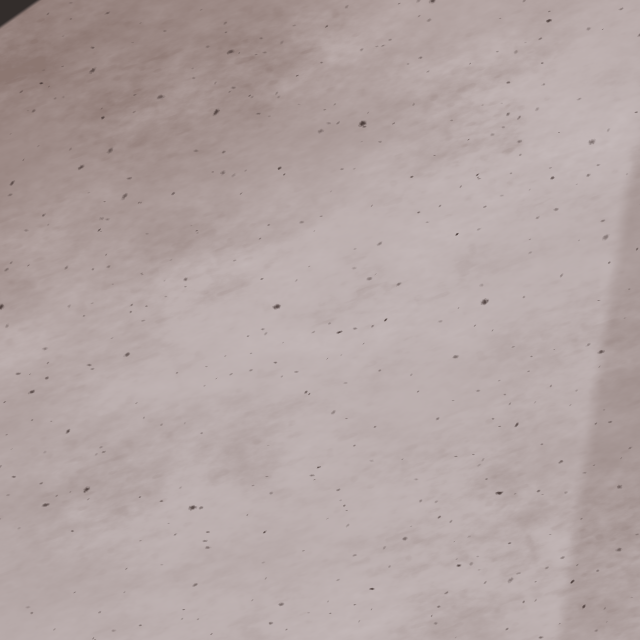
Reproduce this texture procedurally as a Shadertoy shader.

```glsl
// Weathered pale concrete seen at an angle: broad slanted stains and fine grain
// from stretched value noise, slanted pits scattered on jittered grids, a soft
// shadow down the right side and a dark bar across the upper left corner.

#define SLANT 0.33
#define STAIN_DEPTH 0.62
#define MOTTLE_DEPTH 0.40
#define GRAIN_DEPTH 0.18
#define FALLOFF_DEPTH 0.86
#define SHADOW_DEPTH 0.38
#define LIGHT_STONE vec3(0.760, 0.714, 0.714)
#define DARK_STONE vec3(0.570, 0.500, 0.485)
#define PIT_COLOR vec3(0.270, 0.215, 0.205)
#define BAR_COLOR vec3(0.200, 0.175, 0.170)

float hash(vec2 p) {
    vec3 q = fract(vec3(p.xyx) * 0.1031);
    q += dot(q, q.yzx + 33.33);
    return fract((q.x + q.y) * q.z);
}

mat2 rotation(float angle) {
    float c = cos(angle), s = sin(angle);
    return mat2(c, -s, s, c);
}

// Value noise in the range -1 to 1
float noise(vec2 p) {
    vec2 cell = floor(p), f = fract(p);
    f = f * f * (3.0 - 2.0 * f);
    float low = mix(hash(cell), hash(cell + vec2(1, 0)), f.x);
    float high = mix(hash(cell + vec2(0, 1)), hash(cell + vec2(1, 1)), f.x);
    return 2.0 * mix(low, high, f.y) - 1.0;
}

float fbm(vec2 p) {
    float sum = 0.0, amplitude = 0.5;
    for (int i = 0; i < 5; i++) {
        sum += amplitude * noise(p);
        p = rotation(0.25) * p * 2.03 + 17.3;
        amplitude *= 0.5;
    }
    return sum;
}

// Soft elliptical pits, at most one per cell; returns coverage
float pits(vec2 p, float cells, float chance, float minRadius, float maxRadius) {
    vec2 cell = floor(p * cells);
    vec2 center = 0.2 + 0.6 * vec2(hash(cell + 3.1), hash(cell + 71.7));
    float size = hash(cell + 131.3);
    float radius = mix(minRadius, maxRadius, size * size);
    vec2 d = (fract(p * cells) - center) / cells;
    d = rotation(0.9 * (hash(cell + 211.9) - 0.35)) * d;
    d.y *= 1.4 + 0.9 * hash(cell + 307.1);
    float dist = length(d) + 0.25 * radius * noise(p * 420.0);
    float depth = mix(0.4, 1.0, hash(cell + 401.3));
    return step(hash(cell + 503.9), chance) * depth
         * smoothstep(1.5 * radius, 0.1 * radius, dist);
}

void mainImage(out vec4 fragColor, in vec2 fragCoord) {
    vec2 uv = fragCoord / iResolution.xy;
    float pixel = 1.0 / iResolution.y;
    vec2 along = rotation(SLANT) * uv + 4.0;

    // Light fades toward the upper left
    float tone = 0.91 - FALLOFF_DEPTH * smoothstep(-0.15, 0.95, 0.8 * uv.y - 0.7 * uv.x);

    // Broad stains, drawn out along the slant
    vec2 warp = 0.05 * vec2(fbm(along * 5.0), fbm(along * 5.0 + 9.0));
    vec2 stained = along + warp;
    tone += STAIN_DEPTH * 0.6 * fbm(stained * vec2(2.4, 7.0));

    // Mottling, strongest in scattered patches
    float patchiness = 0.7 + 0.5 * noise(along * vec2(4.0, 7.0) + 50.0);
    tone += MOTTLE_DEPTH * 0.7 * fbm(stained * vec2(11.0, 27.0) + 31.0) * patchiness;

    // Fine grain and faint worn flecks
    tone += GRAIN_DEPTH * fbm(along * vec2(60.0, 130.0)) * patchiness;
    float fleck = smoothstep(0.45, 0.9, noise(along * vec2(48.0, 105.0) + 80.0));
    tone -= 0.12 * fleck * patchiness;

    // Shadow beyond a leaning edge, fading near the top
    float edge = uv.x - 0.868 - 0.155 * uv.y;
    float shadow = smoothstep(-0.012, 0.018, edge) * smoothstep(0.95, 0.72, uv.y);
    tone -= SHADOW_DEPTH * shadow;

    // Compress the highlights, so that the palest stone stays even
    tone = min(tone, mix(0.88, tone, 0.45));
    vec3 color = mix(DARK_STONE, LIGHT_STONE, clamp(tone, -0.15, 1.1));
    float warmth = smoothstep(0.1, 0.8, uv.y - 0.6 * uv.x);
    color += vec3(0.006, -0.002, -0.006) * warmth;

    // Pits: sparse deep ones, then many small faint ones
    float deep = pits(along, 13.0, 0.34, 0.0030, 0.0062);
    float small = pits(along + 2.7, 27.0, 0.25, 0.0022, 0.0042);
    float specks = pits(along + 6.1, 41.0, 0.13, 0.0020, 0.0034);
    float pitted = max(deep * 0.95, max(small * 0.55, specks * 0.40));
    color = mix(color, PIT_COLOR, pitted);

    // Dark bar cutting the upper left corner
    float bar = dot(uv - vec2(0.0, 0.957), normalize(vec2(-0.7, 1.0)));
    color = mix(color, BAR_COLOR, smoothstep(-0.002 - pixel, 0.002 + pixel, bar));

    fragColor = vec4(color, 1.0);
}
```
